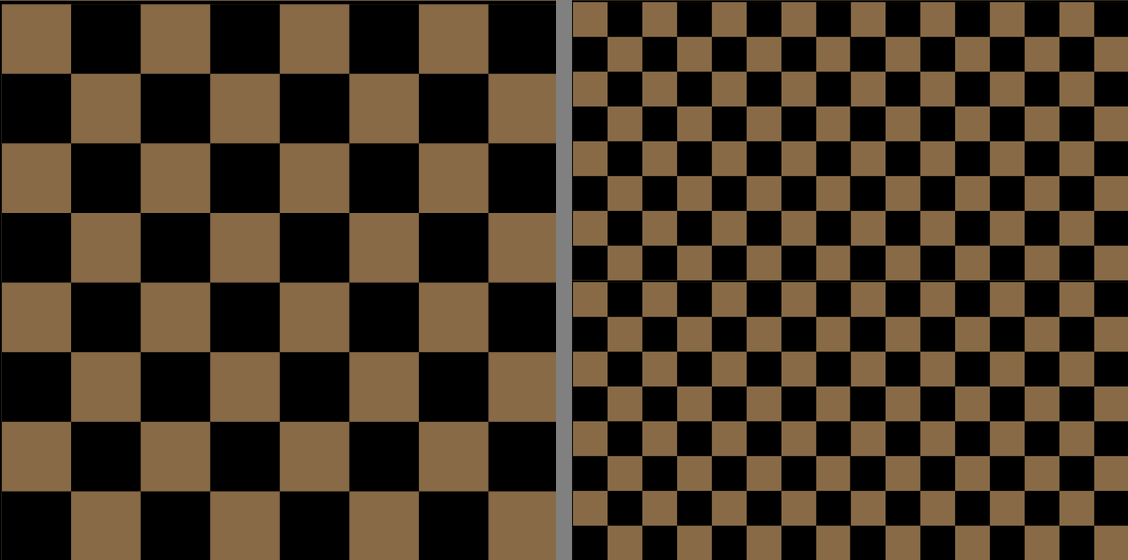
Left: one tile. Right: repeated 2 by 2.
This pattern is drawn by a WebGL 2 fragment shader. Its source:

```glsl
#version 300 es
precision highp float;

uniform vec2 u_resolution;
out vec4 fragColor;

const vec3 TAN = vec3(0.533, 0.420, 0.275);
const vec3 BLACK = vec3(0.0);
const vec2 CELL = vec2(0.1251, 0.1243);     // square size, eight each way
const vec2 MARGIN = vec2(0.0028, 0.0074);   // dark strip at left and top
const float TOP_LINE = 0.0013;              // thin tan rule along the top

// Alternating wave per axis: +1 in even cells, -1 in odd, one pixel soft.
vec2 alternate(vec2 cell, vec2 pixel) {
    vec2 wave = 0.5 - abs(mod(cell + 0.5, 2.0) - 1.0);
    return clamp(2.0 * wave / pixel, -1.0, 1.0);
}

// Coverage of the region beyond an edge, one pixel soft.
vec2 beyond(vec2 position, vec2 edge, vec2 pixel) {
    return clamp((position - edge) / pixel + 0.5, 0.0, 1.0);
}

void main() {
    vec2 pixel = 1.0 / u_resolution;
    vec2 uv = gl_FragCoord.xy * pixel;
    vec2 p = vec2(uv.x, 1.0 - uv.y);        // measured from the top left

    // Checkerboard
    vec2 parity = alternate((p - MARGIN) / CELL, pixel / CELL);
    float checker = 0.5 + 0.5 * parity.x * parity.y;

    // Dark strips and top rule
    vec2 inside = beyond(p, MARGIN, pixel);
    float rule = 1.0 - beyond(p, vec2(TOP_LINE), pixel).y;
    float amount = max(checker * inside.x * inside.y, rule);

    fragColor = vec4(mix(BLACK, TAN, amount), 1.0);
}
```
